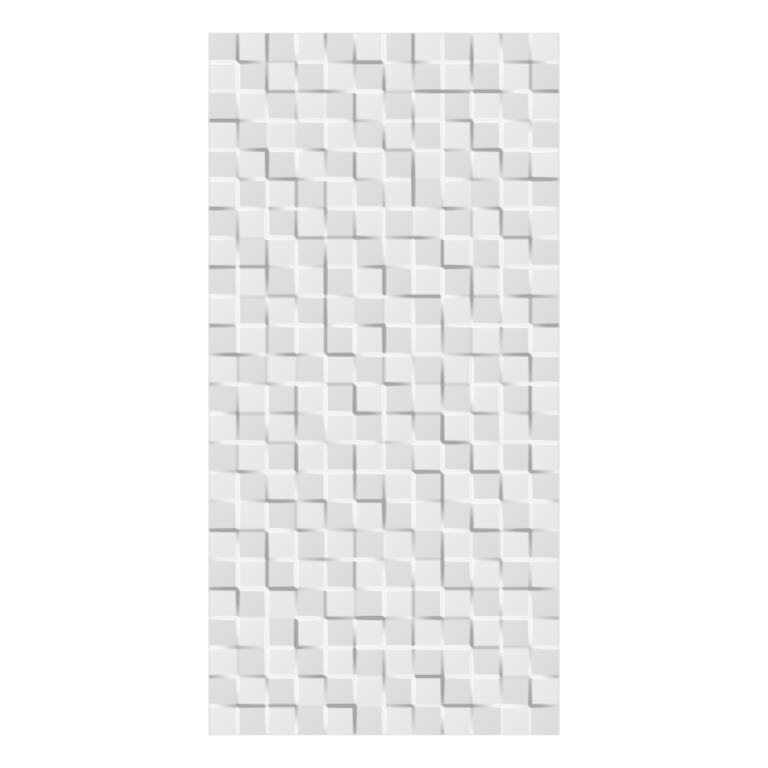
Write a WebGL 1 fragment shader that draws this texture.

```glsl
precision highp float;
// Tall white wall tile, 12 by 24 embossed squares tilted at random, on white.

uniform vec2 u_resolution;

const vec2 GRID = vec2(12.0, 24.0);

float hash(vec2 p) {
  vec3 q = fract(p.xyx * vec3(0.1031, 0.1030, 0.0973));
  q += dot(q, q.yzx + 33.33);
  return fract((q.x + q.y) * q.z);
}

// Height of one tilted square, its plane extended to point p
float facet(vec2 cell, vec2 p) {
  cell = clamp(cell, vec2(0.0), GRID - 1.0);
  vec2 local = p - cell - 0.5;
  float slope = 0.5 - mod(cell.x + cell.y, 2.0);
  float along = hash(cell + 41.0) < 0.5 ? local.x : local.y;
  return slope * along + 0.95 * (hash(cell + 7.0) - 0.5);
}

// Neighbouring squares joined by narrow bevels
float relief(vec2 p) {
  vec2 c = floor(p - 0.5);
  vec2 w = smoothstep(0.42, 0.58, p - 0.5 - c);
  float low = mix(facet(c, p), facet(c + vec2(1.0, 0.0), p), w.x);
  float high = mix(facet(c + vec2(0.0, 1.0), p), facet(c + 1.0, p), w.x);
  return mix(low, high, w.y);
}

void main() {
  float size = min(u_resolution.x, u_resolution.y);
  vec2 p = (gl_FragCoord.xy - 0.5 * u_resolution) / (size * 0.0381) + 0.5 * GRID;
  float pixel = 1.0 / (size * 0.0381);

  // Light from the lower left: slope along the diagonal
  vec2 e = vec2(0.03);
  float slope = (relief(p + e) - relief(p - e)) / (2.0 * e.x);
  float tone = clamp(0.893 + 0.045 * slope, 0.66, 0.955);

  // Faint shading across each square
  vec2 local = fract(p) - 0.5;
  tone += 0.012 * (local.y - local.x) + 0.008 * (hash(floor(p) + 90.0) - 0.5);

  // Soft rim and outline of the tile
  vec2 d = abs(p - 0.5 * GRID) - 0.5 * GRID;
  float edge = max(d.x, d.y);
  tone = mix(tone, 0.87, 0.6 * smoothstep(-0.1, 0.0, edge));
  float outside = smoothstep(-pixel, pixel, edge);
  gl_FragColor = vec4(vec3(mix(tone, 1.0, outside)), 1.0);
}
```
